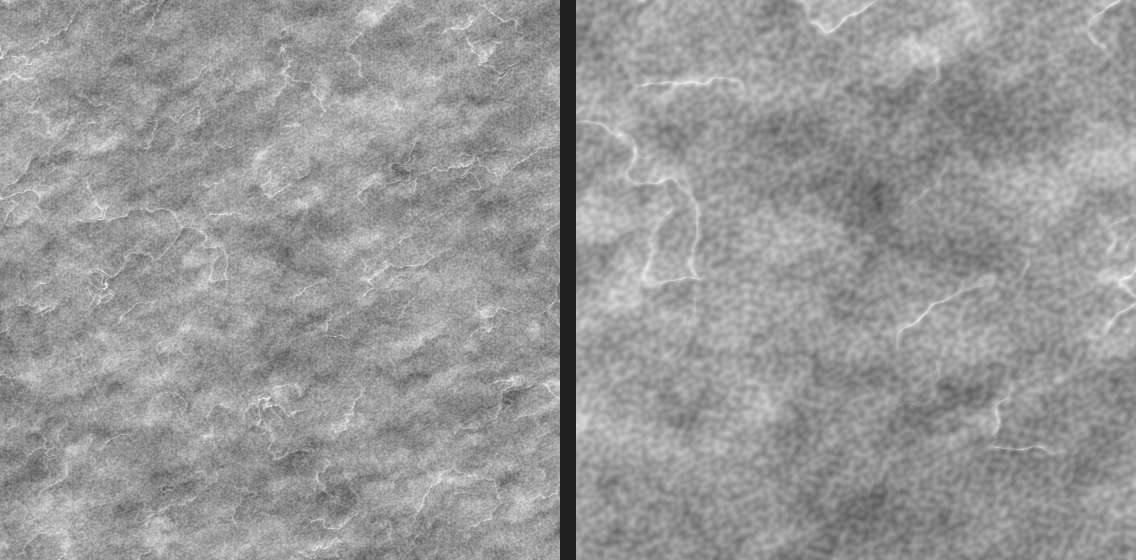
Left, the full canvas; right, a detail of the centre.
Give the GLSL for this texture, as a WebGL 2 fragment shader.

```glsl
#version 300 es
precision highp float;
// Rough grey stone: slanted mottling, raking relief, pale ledges and fine grain.

uniform vec2 u_resolution;
out vec4 fragColor;

const float TAU = 6.2831853;
const float SLANT = 0.45;
const float MEAN_GREY = 0.597;

float hash(vec2 cell) {
    return fract(sin(dot(cell, vec2(127.1, 311.7))) * 43758.545);
}

mat2 rotation(float angle) {
    float c = cos(angle), s = sin(angle);
    return mat2(c, -s, s, c);
}

float cornerSlope(vec2 cell, vec2 offset) {
    float angle = TAU * hash(cell);
    return dot(vec2(cos(angle), sin(angle)), offset);
}

// Gradient noise, centred on zero
float noise(vec2 p) {
    vec2 i = floor(p), f = p - i;
    vec2 u = f * f * f * (f * (f * 6.0 - 15.0) + 10.0);
    vec2 e = vec2(1.0, 0.0);
    float low = mix(cornerSlope(i, f), cornerSlope(i + e, f - e), u.x);
    float high = mix(cornerSlope(i + e.yx, f - e.yx), cornerSlope(i + 1.0, f - 1.0), u.x);
    return mix(low, high, u.y);
}

float fbm(vec2 p, int octaves, float gain) {
    float sum = 0.0, amplitude = 1.0;
    mat2 turn = rotation(0.6);
    for (int i = 0; i < octaves; i++) {
        sum += amplitude * noise(p);
        p = turn * p * 2.03 + 17.3;
        amplitude *= gain;
    }
    return sum;
}

// Slope of the surface seen under light from above
float relief(vec2 p, float frequency, vec2 lightStep) {
    vec2 q = p * frequency;
    return fbm(q, 4, 0.6) - fbm(q + lightStep, 4, 0.6);
}

// Soft isolated patches
float patches(vec2 p, float threshold) {
    return smoothstep(threshold, threshold + 0.4, noise(p) + 0.3 * noise(p * 2.7 + 5.1));
}

float ledgeField(vec2 p, float frequency, float seed) {
    return fbm(p * frequency + seed, 4, 0.42);
}

// Broken pale line with a lit upper side and a shaded lower side
float ledge(vec2 p, float frequency, float seed, float width) {
    float e = 0.001;
    float s = ledgeField(p, frequency, seed);
    vec2 slope = vec2(ledgeField(p + vec2(e, 0.0), frequency, seed),
                      ledgeField(p + vec2(0.0, e), frequency, seed)) - s;
    float steepness = max(length(slope) / e, 0.35 * frequency);
    float d = abs(s) / steepness;
    float side = sign(s) * slope.y / (e * steepness);
    float present = smoothstep(0.0, 0.3, noise(p * frequency * 1.4 + seed * 3.7));
    float line = 0.13 * exp(-d * d / (width * width));
    return present * (line + 0.06 * side * exp(-d / 0.018));
}

void main() {
    vec2 p = gl_FragCoord.xy / u_resolution.y;

    // Roughen outlines, then lean and stretch along the slant
    vec2 wobble = vec2(fbm(p * 22.0, 3, 0.6), fbm(p * 22.0 + 41.0, 3, 0.6));
    vec2 warped = p + 0.012 * wobble;
    vec2 slanted = rotation(SLANT) * warped * vec2(1.0, 1.0);
    slanted.y *= 1.5;

    float grey = MEAN_GREY;

    // Broad mottling and relief
    grey += 0.15 * fbm(slanted * 4.0 + 3.0, 4, 0.55);
    grey += 0.12 * relief(slanted, 13.0, vec2(0.12, 0.34));

    // Pale and dark patches
    grey += 0.13 * patches(slanted * 13.0 + 9.0, 0.22);
    grey -= 0.10 * patches(slanted * 11.0 + 63.0, 0.22);

    // Ledges, from long to short
    for (int i = 0; i < 3; i++) {
        float level = float(i);
        grey += ledge(slanted, 2.6 + 2.2 * level, 11.0 + 23.0 * level, 0.0024);
    }

    // Fine grain
    vec2 grainPoint = rotation(SLANT) * p * vec2(1.0, 1.15);
    grey += 0.08 * noise(grainPoint * 105.0);
    grey += 0.14 * noise(grainPoint * 215.0 + 31.0);

    fragColor = vec4(vec3(clamp(grey, 0.0, 1.0)), 1.0);
}
```
